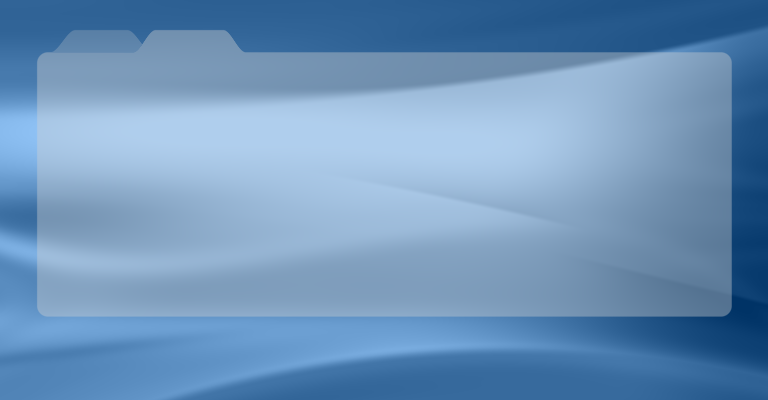
A WebGL 1 fragment shader for this background:

```glsl
precision highp float;
// Soft blue silk folds behind a translucent, tabbed folder panel.
// Curved edges, ridges and glows add up to one lightness value, which lifts a
// dark blue; the rounded panel and its two tabs then veil it with pale grey.
uniform vec2 u_resolution;

const float ASPECT = 1.925;
const vec3 DEEP_BLUE = vec3(0.0, 0.20, 0.40);
const vec3 VEIL = vec3(0.82);
const float PANEL_ALPHA = 0.40;
const float BACK_TAB_ALPHA = 0.25;
const vec2 PANEL_CENTER = vec2(0.9636, 0.4611);
const vec2 PANEL_HALF = vec2(0.8706, 0.3304);
const float PANEL_RADIUS = 0.027;
const float TAB_HEIGHT = 0.0555;
const vec3 BACK_TAB = vec3(0.254, 0.128, 0.065);   // center, base and top half width
const vec3 FRONT_TAB = vec3(0.475, 0.141, 0.085);
const float STREAKS = 0.035;

float hash(vec2 p) {
  return fract(sin(dot(p, vec2(127.1, 311.7))) * 43758.5453);
}

float noise(vec2 p) {
  vec2 i = floor(p), f = fract(p);
  f = f * f * (3.0 - 2.0 * f);
  return mix(mix(hash(i), hash(i + vec2(1.0, 0.0)), f.x),
             mix(hash(i + vec2(0.0, 1.0)), hash(i + vec2(1.0)), f.x), f.y);
}

float glow(vec2 p, vec2 center, vec2 size) {
  vec2 d = (p - center) / size;
  return exp(-dot(d, d));
}

float ridge(float d, float width) {
  return exp(-d * d / (width * width));
}

// Light that starts at an edge and fades on its positive side
float fade(float d, float width) {
  return smoothstep(-0.008, 0.006, d) * exp(-max(d, 0.0) / width);
}

// Lightness of the folds; x runs right and y runs down, both from 0 to 1
float silk(vec2 p) {
  float x = p.x, y = p.y;

  // Broad light, falling off to the right
  float L = mix(0.33, 0.02, smoothstep(0.8 - 0.37 * y, 1.0, x));
  L += 0.28 * glow(p, vec2(0.23, 0.33), vec2(0.46, 0.15));
  L += 0.13 * glow(p, vec2(0.64, 0.39), vec2(0.25, 0.14));
  L += 0.10 * glow(p, vec2(0.45, 0.53), vec2(0.20, 0.09));
  L -= 0.14 * glow(p, vec2(0.08, 0.53), vec2(0.17, 0.065));
  L += 0.11 * glow(p, vec2(0.10, 0.82), vec2(0.40, 0.055));

  // Diagonal creases in the middle and at the right
  float s = x - 0.456;
  float crease = y - (0.447 + s * (0.35 + 0.2 * s));
  float span = smoothstep(0.38, 0.62, x) * (1.0 - smoothstep(0.66, 0.78, x));
  L += span * (0.04 * fade(crease, 0.05) - 0.09 * fade(-crease, 0.04));
  float rightCrease = y - (0.658 + 0.47 * (x - 0.78));
  L -= 0.06 * smoothstep(0.70, 0.84, x) * fade(rightCrease, 0.06);

  // Long ridge sweeping in from the left
  float sweep = y - (0.605 + x * (0.68 + x * (1.9 * x - 2.41)));
  L += mix(0.16, 0.03, smoothstep(0.0, 0.5, x)) * ridge(sweep, 0.035);
  L -= 0.06 * smoothstep(0.0, 0.07, sweep) * smoothstep(0.03, 0.25, x)
     * (1.0 - smoothstep(0.55, 0.8, x)) * (1.0 - smoothstep(0.74, 0.82, y));

  // Lower fold: bright above its edge, darker below
  float arc = y - (0.869 + 0.65 * (x - 0.66) * (x - 0.66));
  float arcLight = mix(0.08, 0.18, smoothstep(0.1, 0.6, x));
  L += arcLight * exp(min(arc, 0.0) / 0.04);
  L -= 0.06 * ridge(y - 0.90 + 0.22 * x, 0.018) * (1.0 - smoothstep(0.15, 0.4, x));
  float under = mix(0.21, 0.12, smoothstep(0.8, 1.0, x)) + 0.05 * ridge(arc - 0.02, 0.03);
  L = mix(L, under, smoothstep(-0.012, 0.022, arc));

  // Upper fold: its edge is soft at the left and crisp at the right
  float brow = y - (0.272 - 0.2 * pow(x, 2.4));
  float softness = mix(0.085, 0.015, smoothstep(0.0, 0.6, x));
  L += 0.22 * smoothstep(0.5, 1.0, x) * exp(-max(brow, 0.0) / 0.2);
  float above = mix(0.18, 0.12, smoothstep(0.4, 1.0, x));
  above += 0.10 * (1.0 - smoothstep(0.0, 0.6, x)) * ridge(y - 0.18, 0.09);
  L = mix(above, L, smoothstep(-softness, 0.4 * softness, brow));

  // Faint streaks along the folds
  float bend = mix(brow, arc, smoothstep(0.3, 0.8, y));
  L += STREAKS * (noise(vec2(3.0 * x, 22.0 * bend + 40.0)) - 0.5);
  return clamp(L, 0.0, 0.6);
}

float roundBox(vec2 p, vec2 halfSize, float radius) {
  vec2 d = abs(p) - halfSize + radius;
  return length(max(d, 0.0)) + min(max(d.x, d.y), 0.0) - radius;
}

// Coverage of a tab with flared sides standing on the panel's top edge
float tabMask(vec2 p, vec3 tab, float pixel) {
  float side = abs(p.x - tab.x);
  float rise = PANEL_CENTER.y - PANEL_HALF.y - p.y;
  float profile = TAB_HEIGHT * (1.0 - smoothstep(tab.z, tab.y, side));
  float inside = step(side, tab.y) * step(-0.01, rise);
  return inside * smoothstep(-pixel, pixel, profile - rise);
}

void main() {
  vec2 uv = gl_FragCoord.xy / u_resolution;
  uv.y = 1.0 - uv.y;
  vec2 p = uv * vec2(ASPECT, 1.0);
  float pixel = 0.8 / u_resolution.y;

  float panel = 1.0 - smoothstep(-pixel, pixel, roundBox(p - PANEL_CENTER, PANEL_HALF, PANEL_RADIUS));
  float front = max(panel, tabMask(p, FRONT_TAB, pixel));
  float alpha = max(PANEL_ALPHA * front, BACK_TAB_ALPHA * tabMask(p, BACK_TAB, pixel));

  gl_FragColor = vec4(mix(DEEP_BLUE + silk(uv), VEIL, alpha), 1.0);
}
```
